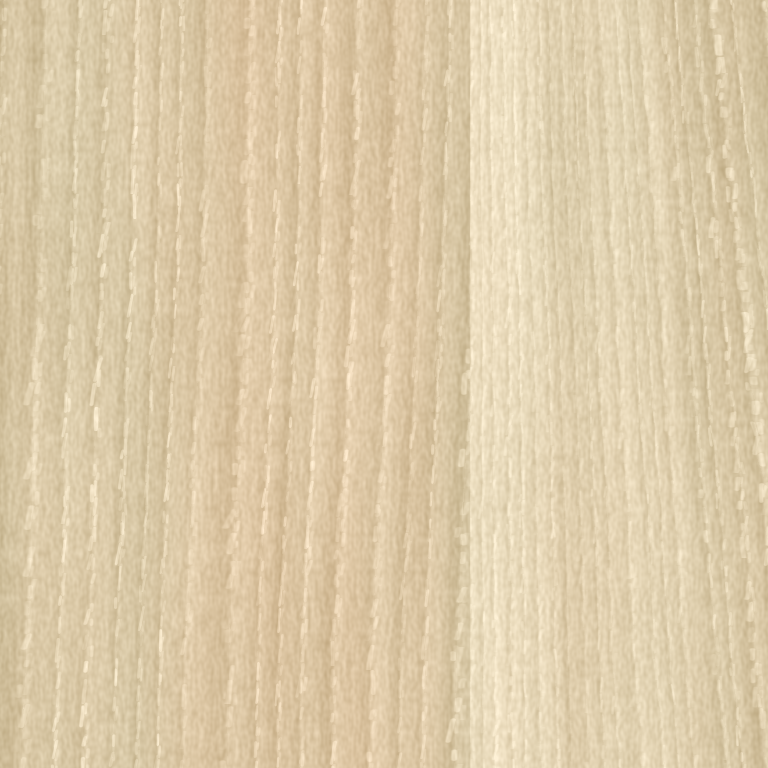
Give the GLSL for this texture, as a WebGL 1 fragment shader.

```glsl
precision highp float;
uniform vec2 u_resolution;

const float SEAM = 0.612;
const vec3 SHADE = vec3(0.775, 0.695, 0.545);
const vec3 CREAM = vec3(0.985, 0.925, 0.815);
const vec3 ROSY = vec3(0.016, -0.006, -0.008);

float hash(vec2 p) {
  return fract(sin(dot(p, vec2(127.1, 311.7))) * 43758.5453);
}

vec2 gradientAt(vec2 cell) {
  float angle = 6.2832 * hash(cell);
  return vec2(cos(angle), sin(angle));
}

// Gradient noise, roughly -0.7 to 0.7
float noise(vec2 p) {
  vec2 i = floor(p), f = fract(p);
  vec2 w = f * f * f * (f * (f * 6.0 - 15.0) + 10.0);
  vec2 e = vec2(1.0, 0.0);
  float low = mix(dot(gradientAt(i), f), dot(gradientAt(i + e.xy), f - e.xy), w.x);
  float high = mix(dot(gradientAt(i + e.yx), f - e.yx),
                   dot(gradientAt(i + e.xx), f - e.xx), w.x);
  return mix(low, high, w.y);
}

// One column of short slanted pores; across is the distance from its axis
float pores(float across, float y, float seed, float rows, float halfWidth, float blur) {
  float row = y * rows + hash(vec2(seed, 3.7));
  vec2 id = vec2(seed, floor(row));
  float along = (fract(row) - 0.5) / rows;
  float halfLength = mix(0.12, 0.46, hash(id + 5.3)) / rows;
  float slant = mix(-0.06, 0.22, hash(id + 9.1));
  float shift = (hash(id + 2.9) - 0.5) * halfWidth * 2.4;
  float side = across - shift - slant * along;
  float d = length(vec2(side, max(abs(along) - halfLength, 0.0)));
  float strength = smoothstep(0.1, 0.8, hash(id + 7.7));
  return strength * (1.0 - smoothstep(halfWidth - blur, halfWidth + blur, d));
}

// Pore columns centred on each growth ring line
float poreLines(float ring, float density, float y, float rows, float halfWidth, float blur) {
  float id = floor(ring + 0.5);
  float across = (ring - id) / density;
  float sum = 0.0;
  for (int k = 0; k < 3; k++) {
    float layer = float(k);
    float seed = id * 3.0 + layer * 71.0;
    float offset = (layer * 0.9 - 0.4) * halfWidth;
    float column = pores(across - offset, y, seed, rows * (1.0 + 0.35 * layer), halfWidth, blur);
    sum = max(sum, column * (1.0 - 0.25 * layer));
  }
  return sum * mix(0.45, 1.0, hash(vec2(id, 17.0)));
}

// Pale early wood fading to a dark late band before the next line
float ringTone(float ring) {
  float f = fract(ring);
  float rise = smoothstep(0.0, 0.1, f);
  float late = smoothstep(0.5, 0.92, f) * (1.0 - smoothstep(0.93, 1.0, f));
  return rise * (0.5 - f) * 0.55 - late * 0.45;
}

// Wide rings leaning slightly to the right
float leftBoard(vec2 p, float blur) {
  float u = p.x - 0.035 * (p.y - 0.5) + 0.008 * noise(vec2(p.x * 3.0, p.y * 2.5));
  float ring = u * 26.0 + 0.9 * noise(vec2(u * 11.0, 4.3));
  ring += 0.035 * noise(vec2(floor(ring) * 3.1, p.y * 30.0));
  float tone = 0.39 + 0.27 * ringTone(ring);
  tone += 0.2 * noise(vec2(u * 42.0, p.y * 1.5));
  tone += 0.55 * poreLines(ring, 26.0, p.y, 31.0, 0.0023, blur);
  tone -= 0.22 * (1.0 - smoothstep(0.0, 0.028, p.x));
  return tone - 0.06 * smoothstep(0.54, SEAM, p.x);
}

// Fine rings fanning out downwards, wider toward the right
float rightBoard(vec2 p, float blur) {
  float u = (p.x - SEAM) / (1.0 + 0.33 * (1.0 - p.y));
  u += 0.003 * noise(vec2(p.x * 5.0, p.y * 4.0));
  float density = 76.0 - 120.0 * u;
  float ring = u * (76.0 - 60.0 * u) + 0.6 * noise(vec2(u * 30.0, 8.1));
  ring += 0.16 * noise(vec2(u * 60.0, p.y * 28.0));
  float outer = smoothstep(0.17, 0.3, u);
  float paleBands = 0.2 * (1.0 - smoothstep(0.05, 0.11, u))
                  + 0.11 * exp(-pow((u - 0.18) / 0.05, 2.0));
  float tone = 0.5 + paleBands - 0.15 * outer;
  tone += mix(0.24, 0.28, outer) * ringTone(ring);
  tone += 0.2 * noise(vec2(u * 55.0, p.y * 1.8 + 6.0));
  float lines = poreLines(ring, density, p.y, 36.0, mix(0.0015, 0.0021, outer), blur);
  return tone + mix(0.28, 0.5, outer) * lines;
}

void main() {
  vec2 p = gl_FragCoord.xy / u_resolution;
  float pixel = 1.0 / min(u_resolution.x, u_resolution.y);
  float blur = max(0.0011, 0.75 * pixel);

  // Two boards meeting at a soft upright seam
  float board = smoothstep(SEAM - blur, SEAM + blur, p.x);
  float tone = mix(leftBoard(p, blur), rightBoard(p, blur), board);

  // Fibres, fine mottling and broad unevenness
  tone += 0.24 * noise(vec2(p.x * 190.0, p.y * 34.0));
  tone += 0.24 * noise(p * vec2(215.0, 120.0) + 31.0);
  tone += 0.1 * noise(p * vec2(7.0, 3.0) + 12.0);

  vec3 color = mix(SHADE, CREAM, clamp(tone, -0.15, 1.08));
  float warmth = smoothstep(0.15, 0.32, p.x) * (1.0 - smoothstep(0.5, 0.64, p.x));
  color += ROSY * (warmth - 0.35 + 0.6 * noise(p * vec2(14.0, 2.0)));
  gl_FragColor = vec4(color, 1.0);
}
```
